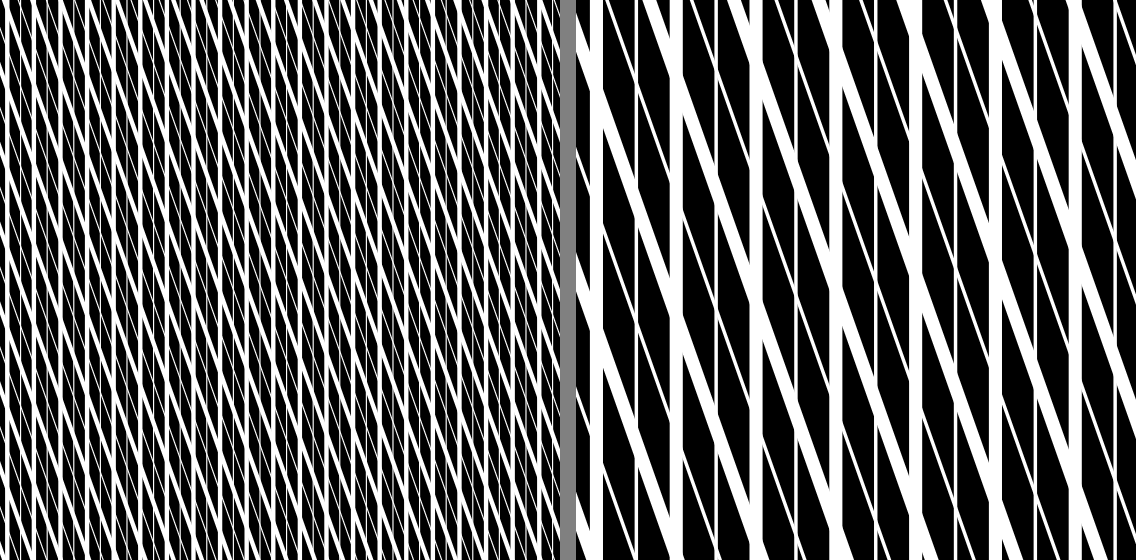
Left: the whole. Right: its middle third, enlarged.
Write a WebGL 2 fragment shader that draws this pattern.

```glsl
#version 300 es
precision highp float;
// Two crossing families of white stripes on black: one upright, one tilted.
// Each family alternates thick lines with hairlines halfway between them,
// drawn as pixel-filtered distances to evenly spaced parallel lines.

#define SPACING       0.0475   // distance between thick lines
#define THICK_WIDTH   0.0078
#define THIN_WIDTH    0.00205
#define TILT          0.3396   // radians between the two families
#define UPRIGHT_SHIFT 0.0130
#define TILTED_SHIFT  0.0075
#define INK           vec3(1.0)
#define GROUND        vec3(0.0)

uniform vec2 u_resolution;
out vec4 fragColor;

// Distance to the nearest line of a family with the given spacing.
float lineDistance(float across) {
    return abs(fract(across / SPACING + 0.5) - 0.5) * SPACING;
}

// Share of a pixel covered by a line of the given width.
float lineCoverage(float dist, float width, float pixel) {
    float coverage = (0.5 * width - dist) / pixel + 0.5;
    return clamp(coverage, 0.0, min(1.0, width / pixel));
}

// Thick lines with hairlines midway between them.
float stripes(float across, float pixel) {
    float thick = lineCoverage(lineDistance(across), THICK_WIDTH, pixel);
    float thin = lineCoverage(lineDistance(across + 0.5 * SPACING), THIN_WIDTH, pixel);
    return max(thick, thin);
}

void main() {
    float pixel = 1.0 / u_resolution.y;
    vec2 position = gl_FragCoord.xy * pixel;

    // Coordinates measured across each family
    vec2 tiltedNormal = vec2(cos(TILT), sin(TILT));
    float upright = stripes(position.x - UPRIGHT_SHIFT, pixel);
    float tilted = stripes(dot(position, tiltedNormal) - TILTED_SHIFT, pixel);

    // Union of both coverages
    float ink = 1.0 - (1.0 - upright) * (1.0 - tilted);
    fragColor = vec4(mix(GROUND, INK, ink), 1.0);
}
```
